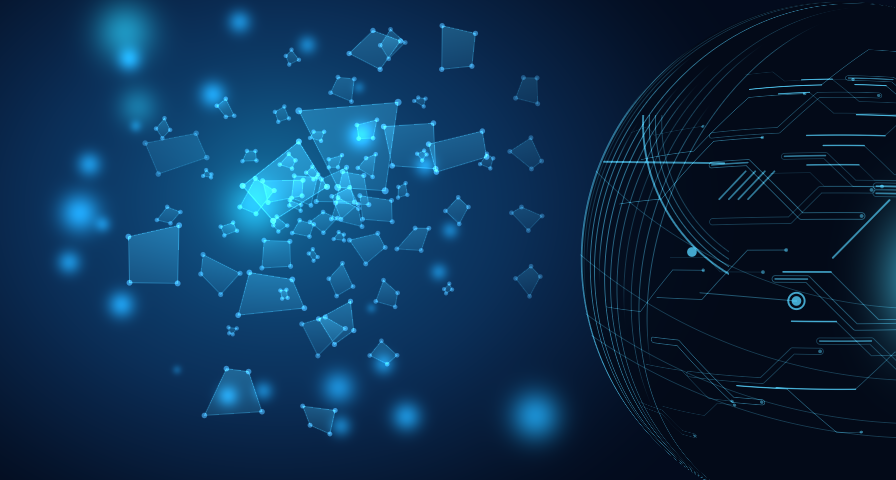
Reproduce this background procedurally as a WebGL 2 fragment shader.

```glsl
#version 300 es
precision highp float;
// A blue technology backdrop: soft lights and a cloud of glassy linked shards
// on the left, and a dark globe etched with circuit traces on the right.
// Shards and traces are hashed polylines; globe arcs come from circles.
uniform vec2 u_resolution;
out vec4 fragColor;

const vec2 GLOBE = vec2(1.751, 0.459);
const float RADIUS = 0.539;

vec2 hash2(float n) {
  vec3 v = fract(n * vec3(0.1031, 0.1030, 0.0973));
  v += dot(v, v.yzx + 33.33);
  return fract((v.xx + v.yz) * v.zy);
}

// Coverage of a shape whose edge lies at distance d = w
float cover(float d, float w) {
  return clamp(0.5 + (w - d) * u_resolution.y, 0.0, 1.0);
}

float segment(vec2 p, vec2 a, vec2 b) {
  vec2 v = b - a;
  return length(p - a - v * clamp(dot(p - a, v) / dot(v, v), 0.0, 1.0));
}

float glow(vec2 p, float x, float y, float r) {
  vec2 v = (p - vec2(x, y)) / r;
  return exp(-2.2 * dot(v, v));
}

// Translucent four-cornered plate with thin edges and round nodes
vec3 shard(vec2 p, float x, float y, float r, float seed) {
  p -= vec2(x, y);
  if (length(p) > r * 1.25 + 0.02) return vec3(0);
  float turn = hash2(seed).x * 6.283, edge = 1.0, dots = 1.0;
  bool inside = false;
  vec2 a, b;
  for (int k = 0; k <= 4; k++) {
    vec2 h = hash2(seed * 7.0 + float(k % 4) + 3.0);
    float t = turn + 1.5708 * (float(k) + 0.6 * h.x);
    b = r * (0.65 + 0.5 * h.y) * vec2(cos(t), sin(t));
    if (k > 0) {
      edge = min(edge, segment(p, a, b));
      if ((a.y > p.y) != (b.y > p.y) &&
          p.x < a.x + (b.x - a.x) * (p.y - a.y) / (b.y - a.y)) inside = !inside;
    }
    dots = min(dots, length(p - b));
    a = b;
  }
  float body = inside ? 0.16 + 0.08 * p.y / r : 0.0;
  return vec3(0.32, 0.85, 0.95) * (body + 0.22 * cover(edge, 0.001))
       + vec3(0.16, 0.34, 0.42) * cover(dots, 0.004 + 0.025 * r);
}

// Lights and shards left of the centre
vec3 cloud(vec2 p) {
  vec3 blue = vec3(0.08, 0.45, 0.60);
  vec3 col = vec3(0.08, 0.42, 0.44) * (glow(p, 0.26, 0.934, 0.09)
    + 0.6 * glow(p, 0.287, 0.778, 0.06) + 0.8 * glow(p, 0.53, 0.566, 0.09));
  col += blue * (glow(p, 1.117, 0.133, 0.075) + glow(p, 0.166, 0.556, 0.06)
    + 0.8 * glow(p, 0.706, 0.192, 0.05) + 0.9 * glow(p, 0.848, 0.132, 0.045));
  for (float i = 0.0; i < 20.0; i++) {
    vec2 h = hash2(i + 51.0), c = 0.52 + (0.26 + 0.2 * h.x) * vec2(cos(i * 2.4), sin(i * 2.4));
    col += blue * (0.35 + 0.6 * h.y) * glow(p, c.x, c.y, 0.014 + 0.03 * h.y);
  }
  // Large plates
  col += shard(p, 0.732, 0.69, 0.125, 1.0) + 1.3 * shard(p, 0.60, 0.63, 0.085, 2.0);
  col += shard(p, 0.571, 0.385, 0.075, 3.0) + shard(p, 0.70, 0.327, 0.055, 4.0);
  col += shard(p, 0.50, 0.166, 0.07, 5.0) + shard(p, 0.337, 0.451, 0.08, 6.0);
  col += shard(p, 0.78, 0.895, 0.058, 7.0) + shard(p, 0.951, 0.898, 0.055, 8.0);
  col += shard(p, 0.86, 0.707, 0.07, 9.0) + shard(p, 0.963, 0.69, 0.065, 10.0);
  col += shard(p, 0.668, 0.129, 0.04, 14.0) + 0.6 * shard(p, 0.373, 0.683, 0.065, 15.0);
  // Column of faint plates
  for (float i = 0.0; i < 4.0; i++)
    col += 0.6 * shard(p, 1.1, 0.81 - 0.132 * i, 0.042 - 0.004 * i, i + 20.0);
  // Small pieces, densest near the middle
  for (float i = 0.0; i < 46.0; i++) {
    float far = 0.04 + 0.36 * pow(i / 46.0, 1.3), size = hash2(i + 90.0).x;
    vec2 c = vec2(0.67, 0.58) + far * vec2(cos(i * 2.4), 0.9 * sin(i * 2.4));
    col += 0.8 * shard(p, c.x, c.y, 0.012 + 0.038 * size * size, i + 30.0);
  }
  return col;
}

// Circuit light on the globe
float circuits(vec2 p) {
  vec2 q = (p - GLOBE) / RADIUS, m = mat2(0.934, 0.358, -0.358, 0.934) * q;
  float ink = 0.0, l = min(length(q), 0.97), wide = sqrt(max(1.0 - m.y * m.y, 0.001));
  // Meridians crowded at the tilted left limb
  for (float i = 0.0; i < 14.0; i++) {
    vec2 h = hash2(i + 11.0);
    float e = 1.0 - 0.3 * pow(i / 13.0, 1.7);
    float part = smoothstep(0.75, 0.55, abs(m.y - 1.2 * h.x + 0.6));
    ink += (0.2 + 0.5 * h.y) * part * cover(abs(m.x + e * wide) * RADIUS, 0.001);
  }
  // Inner sweep, lower latitude arcs and hatching
  for (float i = 0.0; i < 4.0; i++) {
    float d = abs(length(p - vec2(1.707, 0.744)) - 0.366 + 0.013 * i);
    ink += step(p.x, 1.52) * step(p.y, 0.76) * (0.8 - 0.15 * i) * cover(d, i < 1.0 ? 0.002 : 0.001);
    ink += 0.35 * cover(abs(length(p - vec2(1.927, 1.317)) - 1.23 + 0.03 * i * i), 0.0008);
    ink += 0.7 * cover(segment(p - vec2(0.02 * i, 0), vec2(1.5, 0.585), vec2(1.555, 0.643)), 0.0018);
  }
  // Bent traces with end nodes, bulged over the globe
  vec2 s = q * asin(l) / max(l, 0.001) * RADIUS;
  for (float i = 0.0; i < 34.0; i++) {
    vec2 h = hash2(i + 200.0), g = hash2(i + 300.0), a = vec2(0.75, 0.85) * h - vec2(0.66, 0.4);
    vec2 b = a + vec2(0.06 + 0.12 * g.x, 0), c = b + (0.03 + 0.1 * g.y) * vec2(1, g.x > 0.5 ? 1 : -1);
    vec2 e = c + vec2(0.04 + 0.12 * h.y, 0);
    float d = min(segment(s, a, b), min(segment(s, b, c), segment(s, c, e)));
    ink += (0.2 + 0.4 * g.y) * cover(mod(i, 3.0) < 0.5 ? abs(d - 0.007) : d, 0.0009);
    ink += 0.7 * cover(segment(s, a, b), 0.0018) * step(0.7, h.x + 0.3 * g.y) + 0.6 * cover(length(s - e), 0.004);
  }
  // Strong strokes and ringed terminal
  ink += 0.8 * cover(segment(p, vec2(1.737, 0.463), vec2(1.855, 0.583)), 0.002);
  ink += 0.8 * cover(segment(p, vec2(1.26, 0.663), vec2(1.51, 0.66)), 0.002);
  ink += 0.5 * cover(segment(p, vec2(1.46, 0.39), vec2(1.66, 0.373)), 0.001);
  float r = length(p - vec2(1.661, 0.373));
  ink += cover(r, 0.01) + cover(abs(r - 0.017), 0.002) + cover(length(p - vec2(1.443, 0.475)), 0.01);
  return min(ink, 1.1) * cover(length(q) * RADIUS, RADIUS + 0.002);
}

void main() {
  vec2 p = gl_FragCoord.xy / u_resolution * vec2(1.8686, 1.0);
  // Blue field falling to navy at the rim
  float d = length((p - vec2(0.58, 0.57)) / vec2(1.0, 0.78));
  vec3 col = mix(vec3(0.06, 0.29, 0.49), vec3(0.04, 0.165, 0.32), smoothstep(0.0, 0.68, d));
  col = mix(col, vec3(0.012, 0.045, 0.115), smoothstep(0.45, 1.05, d));
  col += vec3(0.01, 0.10, 0.09) * glow(p, 0.57, 0.62, 0.28) + cloud(p);
  // Dark globe, its traces and the light at its right
  col = mix(col, vec3(0.01, 0.035, 0.085), 0.75 * cover(length(p - GLOBE), RADIUS));
  col += vec3(0.25, 0.61, 0.70) * circuits(p);
  col += vec3(0.18, 0.50, 0.56) * glow(p * vec2(1.0, 0.65), 1.92, 0.273, 0.13);
  fragColor = vec4(min(col, 1.0), 1.0);
}
```
